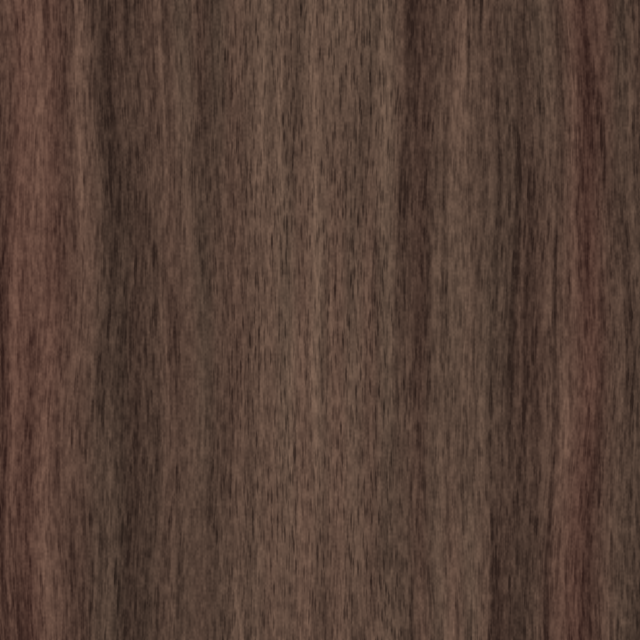
Write a WebGL 1 fragment shader that draws this texture.

```glsl
precision highp float;
uniform vec2 u_resolution;

float hash(vec2 p) {
  p = fract(p * vec2(0.1031, 0.1137));
  p += dot(p, p.yx + 33.33);
  return fract((p.x + p.y) * p.x * 7.31);
}

float valueNoise(vec2 p) {
  vec2 cell = floor(p), f = fract(p);
  f = f * f * (3.0 - 2.0 * f);
  float low = mix(hash(cell), hash(cell + vec2(1.0, 0.0)), f.x);
  float high = mix(hash(cell + vec2(0.0, 1.0)), hash(cell + vec2(1.0)), f.x);
  return mix(low, high, f.y);
}

// Cellular dashes: one slender pore of random depth per cell
float pores(vec2 p) {
  vec2 cell = floor(p);
  float depth = 0.0;
  for (int j = -1; j <= 1; j++) {
    for (int i = -1; i <= 1; i++) {
      vec2 id = cell + vec2(float(i), float(j));
      vec2 jitter = vec2(hash(id + 17.0), hash(id + 59.0));
      vec2 d = p - id - jitter;
      d.x += d.y * 0.25 * (jitter.y - 0.5);
      float dash = 1.0 - smoothstep(0.35, 1.0, length(d / vec2(0.38, 0.62)));
      depth = max(depth, dash * hash(id + 83.0));
    }
  }
  return depth;
}

float bump(float x, float centre, float width) {
  float d = (x - centre) / width;
  return exp(-d * d);
}

// Smooth pale flame: x is its mask, y the dark rim along its left edge
vec2 flame(float x, float left, float width) {
  float mask = smoothstep(-0.003, 0.003, x - left)
             * (1.0 - smoothstep(width - 0.006, width + 0.006, x - left));
  return vec2(mask, bump(x, left - 0.008, 0.011));
}

void main() {
  vec2 uv = gl_FragCoord.xy / u_resolution;

  // Gently wandering grain, straighter in the middle
  float wander = 1.0 - 0.8 * bump(uv.x, 0.5, 0.2);
  vec2 grain = uv;
  grain.x += wander * (0.007 * sin(uv.y * 5.0 + uv.x * 9.0)
                     + 0.003 * sin(uv.y * 13.0 - uv.x * 21.0));
  float x = grain.x;

  // Broad bands across the board
  float heart = smoothstep(0.29, 0.42, x) * (1.0 - smoothstep(0.6, 0.645, x));
  float tone = 0.53 + 0.2 * heart;
  tone -= 0.16 * bump(x, 0.2, 0.09);
  tone -= 0.1 * bump(x, 0.65, 0.025);
  tone -= 0.2 * bump(x, 0.81, 0.04);
  tone -= 0.18 * bump(x, 1.0, 0.06);
  tone += 0.05 * bump(x, 0.72, 0.03);

  // Long streaks and thin dark growth lines
  float streaks = 0.34 * (valueNoise(grain * vec2(24.0, 1.3)) - 0.5)
                + 0.3 * (valueNoise(grain * vec2(75.0, 2.5) + 31.0) - 0.5)
                + 0.22 * (valueNoise(grain * vec2(150.0, 7.0) + 67.0) - 0.5);
  float lines = smoothstep(0.62, 0.95, valueNoise(grain * vec2(95.0, 1.8) + 11.0));
  streaks -= lines * mix(0.26, 0.1, heart);

  // Pores and fine fibre
  float fine = pores(grain * vec2(165.0, 34.0));
  float coarse = pores(grain * vec2(105.0, 15.0) + 40.0);
  float pitting = fine * mix(0.2, 0.38, heart) + coarse * mix(0.26, 0.16, heart);
  float fibre = 0.34 * (valueNoise(uv * vec2(250.0, 75.0)) - 0.5)
              + 0.18 * (valueNoise(uv * vec2(330.0, 260.0)) - 0.5);

  // Two pale flames, the left one leaning over as it rises
  float leftEdge = 0.283 + 0.008 * sin(uv.y * 14.0)
                 - 0.065 * smoothstep(0.45, 0.72, uv.y);
  float leftWidth = 0.048 + 0.012 * sin(uv.y * 11.0 + 2.0);
  vec2 leftFlame = flame(uv.x, leftEdge, leftWidth);
  leftFlame *= 1.0 - smoothstep(0.58, 0.72, uv.y);
  leftFlame.y *= 0.25 + 0.75 * bump(uv.y, 0.54, 0.1);
  float rightEdge = 0.96 - 0.04 * smoothstep(0.65, 1.0, uv.y)
                  + 0.004 * sin(uv.y * 24.0);
  vec2 rightFlame = flame(uv.x, rightEdge, 0.028) * smoothstep(0.62, 0.78, uv.y);
  vec2 figure = max(leftFlame, rightFlame);

  float wood = tone + streaks - pitting;
  wood = mix(wood, 0.47 + 0.25 * streaks - 0.3 * pitting, figure.x * 0.8);
  wood += fibre - 0.2 * figure.y * (1.0 - figure.x);

  // Walnut browns, redder near both sides
  vec3 darkBrown = vec3(0.215, 0.16, 0.135);
  vec3 paleBrown = vec3(0.475, 0.375, 0.315);
  vec3 colour = mix(darkBrown, paleBrown, clamp(wood, -0.12, 1.15));
  float redness = bump(x, 0.03, 0.09) + bump(x, 0.91, 0.035)
                + 0.6 * (valueNoise(grain * vec2(38.0, 2.0) + 5.0) - 0.5);
  colour += redness * vec3(0.016, -0.01, -0.006);
  gl_FragColor = vec4(colour, 1.0);
}
```
